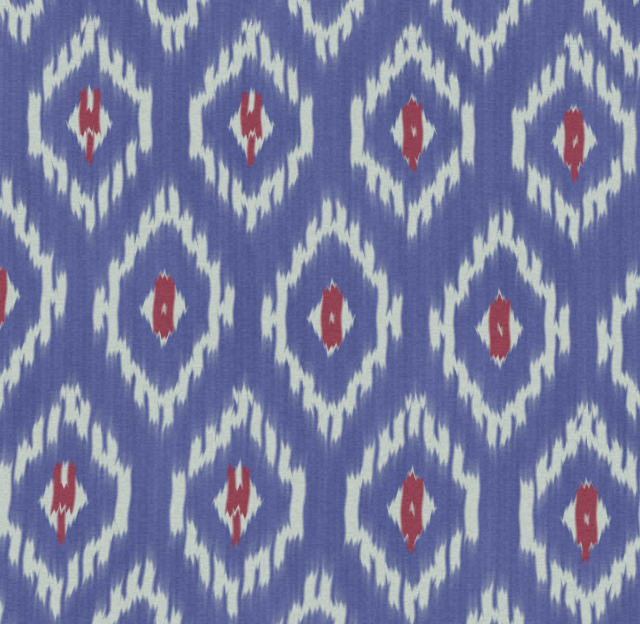
A WebGL 1 fragment shader for this pattern:

```glsl
precision mediump float;
// Ikat cloth: staggered rows of pale stepped lozenges with red hearts on blue.
// Each lozenge is a mirrored comb of upright bars with frayed ends; rows widen
// slightly downwards, and layered sines and a hash give streaks and weave.

uniform vec2 u_resolution;

// Lengths are in units of 1/750 of the canvas height, y pointing down.
const float CANVAS_HEIGHT = 750.0;
const float COLUMN_STEP = 194.0;   // column spacing in row 0
const float COLUMN_GROWTH = 7.8;   // added spacing per row
const float ROW_STEP = 222.0;
const float ROW_GROWTH = 2.3;
const vec2 FIRST_CENTER = vec2(108.0, 147.0);
const float DESIGN_STEP = 198.0;   // spacing at which a motif has scale 1
const float BAR_PITCH = 17.0;
const float BAR_HALF_WIDTH = 5.6;
const float BAR_HALF_LENGTH = 20.0;
const float EDGE = 2.2;            // softness across the threads
const float BLEED = 5.0;           // softness along the threads
const float HALO = 0.32;

const vec3 BLUE = vec3(0.345, 0.375, 0.585);
const vec3 PALE = vec3(0.765, 0.805, 0.770);
const vec3 RED = vec3(0.560, 0.235, 0.305);

float hash(vec2 p) {
  return fract(sin(dot(mod(p, 512.0), vec2(12.99, 78.23))) * 437.58);
}

// Soft box: crisp across the warp, feathered along it.
float dyedBox(vec2 p, vec2 halfSize, float bleed) {
  vec2 inside = halfSize - abs(p);
  return smoothstep(-EDGE, EDGE, inside.x) * smoothstep(-bleed, bleed, inside.y);
}

// Stepped outline: x is pale dye, y is its faint bleeding along the warp.
vec2 outline(vec2 q, float odd, float seed) {
  vec2 a = abs(q);
  float quadrant = step(0.0, q.x) + 2.0 * step(0.0, q.y);
  float drop = mix(20.0, 27.0, odd);
  vec2 dye = vec2(0.0);
  for (int i = 0; i < 5; i++) {
    float k = float(i);
    float h = hash(vec2(k * 5.0 + quadrant, seed));
    float upright = step(4.0 - odd, k);
    float sideLength = mix(37.0, k < 3.5 ? 54.0 : 23.0, odd);
    float level = (mix(108.0, 117.0, odd) - drop * k) * (1.0 - upright);
    vec2 bar = a - vec2(BAR_PITCH * (k + 0.5 * odd), level);
    bar.y += (1.0 - upright) * (bar.x * 0.8 + (h - 0.5) * 10.0);
    vec2 size = vec2(BAR_HALF_WIDTH + upright * (1.0 - odd) * 1.7,
                     mix(BAR_HALF_LENGTH, sideLength + (h - 0.5) * 8.0, upright));
    dye.x = max(dye.x, dyedBox(bar, size, BLEED));
    dye.y = max(dye.y, dyedBox(bar, size + vec2(1.0, 12.0), 15.0));

    // Short link to the next bar; some are missing in even rows.
    vec2 link = bar - vec2(0.5 * BAR_PITCH, -0.5 * drop * (1.0 - upright));
    float present = step(k, 3.5) * max(odd, step(0.35, fract(h * 7.0)));
    dye.x = max(dye.x, present * dyedBox(link, vec2(9.0, 8.0), BLEED));
  }
  float crossbar = odd * dyedBox(a - vec2(0.0, 108.0), vec2(9.0, 7.0), BLEED);
  float prongs = (1.0 - odd) * dyedBox(vec2(a.x - 8.0, q.y + 121.0), vec2(3.5, 7.0), BLEED);
  dye.x = max(dye.x, max(crossbar, prongs));
  return dye;
}

// Heart: x is the pale diamond, y the red figure inside it.
vec2 heart(vec2 q, float odd, float solid) {
  vec2 a = abs(q);
  float diamond = smoothstep(-0.12, 0.12, 1.0 - a.x / 28.0 - a.y / 45.0);
  float legs = dyedBox(vec2(a.x - 8.0, q.y + 13.0), vec2(4.5, 27.0), 3.0);
  float bridge = dyedBox(q + vec2(0.0, 5.0), vec2(10.0, 12.0), 3.0);
  float block = dyedBox(vec2(q.x, abs(q.y + 2.0) + 0.6 * a.x), vec2(12.0, 37.0), 3.0);
  block *= 1.0 - 0.8 * dyedBox(q - vec2(1.0, 0.0), vec2(2.5, 5.0), 3.0);
  float stem = (1.0 - odd) * dyedBox(q - vec2(0.0, 30.0), vec2(4.3, 18.0), 4.0);
  return vec2(diamond, max(stem, mix(max(legs, bridge), block, solid)));
}

void main() {
  vec2 p = gl_FragCoord.xy / u_resolution.y * CANVAS_HEIGHT;
  p.y = CANVAS_HEIGHT - p.y;
  float canvasWidth = CANVAS_HEIGHT * u_resolution.x / u_resolution.y;

  // Overlapping rows of motifs, every second one shifted by half a column.
  float pale = 0.0, halo = 0.0, red = 0.0;
  for (int i = -1; i < 4; i++) {
    float row = float(i);
    float odd = mod(row + 2.0, 2.0);
    float spacing = COLUMN_STEP + COLUMN_GROWTH * row;
    float start = FIRST_CENTER.x - 8.0 * row - 4.0 * row * row + 0.5 * odd * spacing;
    float column = floor((p.x - start) / spacing + 0.5);
    float seed = column + 11.0 * row + 40.0;
    vec2 center = vec2(start + spacing * column, 0.0);
    float across = center.x / canvasWidth;
    float tilt = mix(27.0 * across * across, 50.0 * across - 14.0, odd);
    center.y = FIRST_CENTER.y + ROW_STEP * row + ROW_GROWTH * row * row + tilt;

    vec2 q = (p - center) * DESIGN_STEP / spacing;
    q.x += 0.04 * row * (1.0 - across) * q.y + 0.8 * sin(q.y * 0.13 + seed);
    q.y += 2.2 * sin(q.x * 1.1 + seed) + 2.0 * sin(q.x * 0.47 + seed * 2.3);
    vec2 ring = outline(q, odd, seed);
    vec2 core = heart(q, odd, max(odd, step(1.5, column)));
    pale = max(pale, max(ring.x, core.x));
    halo = max(halo, ring.y);
    red = max(red, core.y);
  }

  // Warp streaks, soft patches and woven grain.
  float streak = sin(p.x * 0.31 + sin(p.y * 0.011) * 2.0) + sin(p.x * 0.83 + p.y * 0.006)
               + sin(p.x * 0.097 + 1.7);
  float patches = sin(p.x * 0.013 + p.y * 0.009) * sin(p.y * 0.017 - p.x * 0.006);
  float grain = hash(floor(p / vec2(2.0, 3.0))) + hash(floor(p / vec2(5.0, 2.0)) + 31.0) - 1.0;
  vec3 color = BLUE + 0.008 * streak + 0.012 * patches;
  color = mix(color, PALE, halo * HALO * (0.75 + 0.12 * streak));
  color = mix(color, PALE, pale * 0.97);
  color = mix(color, RED, red * 0.95);
  gl_FragColor = vec4(color + 0.028 * grain, 1.0);
}
```
